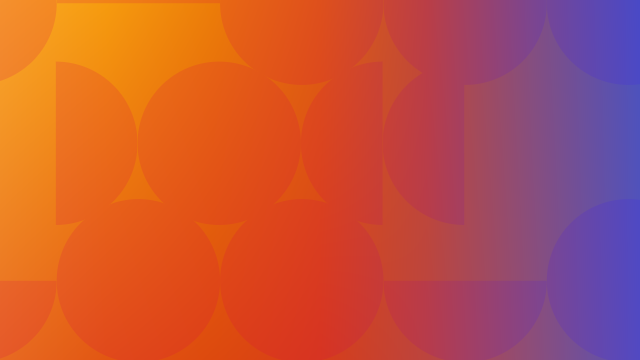
A WebGL 2 fragment shader for this background:

```glsl
#version 300 es
precision highp float;
// Translucent discs and half discs over an orange to violet gradient.

uniform vec2 u_resolution;
out vec4 fragColor;

const float RADIUS = 0.2269;

// Signed distance to a disc, cut flat on the side the normal points to.
// A zero normal leaves the disc whole.
float cutDisc(vec2 p, vec2 center, vec2 normal) {
  vec2 q = p - center;
  float plane = dot(q, normal) - (1.0 - dot(normal, normal));
  return max(length(q) - RADIUS, plane);
}

// Union of the three rows of discs.
float discRows(vec2 p) {
  float d = 1e3;
  for (int i = 0; i < 5; i++) {
    float x = -0.0694 + 2.0 * RADIUS * float(i);
    vec2 topCut = i == 1 ? vec2(0, -1) : vec2(0);
    vec2 bottomCut = i % 3 == 0 ? vec2(0, 1) : vec2(0);
    d = min(d, cutDisc(p, vec2(x, 0.991), topCut));
    d = min(d, cutDisc(p, vec2(x, 0.220), bottomCut));
  }
  // The middle row is shifted half a disc and ends in two left halves.
  for (int i = 0; i < 4; i++) {
    float x = 0.1551 + RADIUS * float(min(2 * i, i + 2));
    vec2 sideCut = i == 0 ? vec2(-1, 0) : i == 1 ? vec2(0) : vec2(1, 0);
    d = min(d, cutDisc(p, vec2(x, 0.602), sideCut));
  }
  return d;
}

// Horizontal colour ramps along the top and bottom, blended by height.
vec3 backdrop(vec2 uv) {
  vec3 top[7] = vec3[7](
    vec3(250, 172, 40), vec3(246, 155, 14), vec3(236, 125, 9),
    vec3(224, 95, 18), vec3(192, 72, 56), vec3(130, 78, 130),
    vec3(75, 82, 190));
  vec3 bottom[7] = vec3[7](
    vec3(232, 106, 34), vec3(226, 86, 18), vec3(221, 73, 14),
    vec3(215, 61, 25), vec3(188, 68, 62), vec3(140, 77, 122),
    vec3(85, 82, 185));
  float t = clamp(uv.x, 0.0, 0.9999) * 6.0;
  int i = int(t);
  vec3 upper = mix(top[i], top[i + 1], fract(t));
  vec3 lower = mix(bottom[i], bottom[i + 1], fract(t));
  return mix(lower, upper, uv.y) / 255.0;
}

void main() {
  vec2 uv = gl_FragCoord.xy / u_resolution;
  vec2 p = gl_FragCoord.xy / u_resolution.y;
  vec3 color = backdrop(uv);

  // Disc tint turns from red to violet across the canvas.
  vec3 tint = mix(vec3(0.85, 0.0, 0.30), vec3(0.25, 0.10, 0.95),
                  smoothstep(0.45, 0.95, uv.x));
  float coverage = clamp(0.5 - discRows(p) * u_resolution.y, 0.0, 1.0);
  color = mix(color, tint, 0.16 * coverage);

  fragColor = vec4(color, 1.0);
}
```
